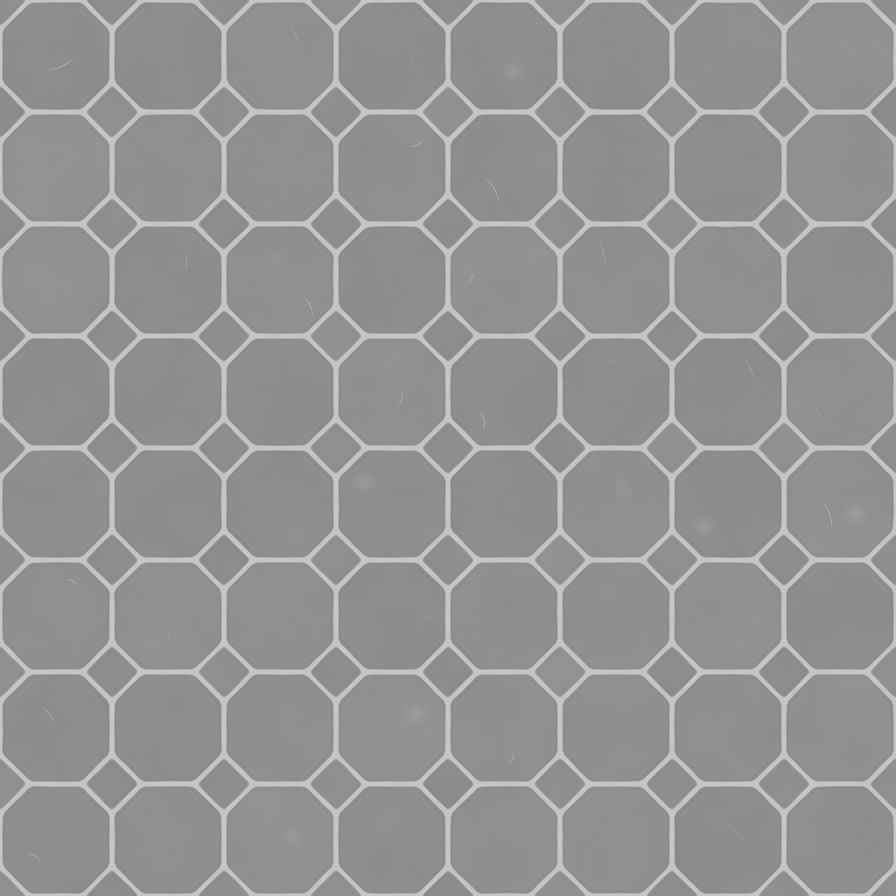
Reproduce this pattern procedurally as a three.js fragment shader.

```glsl
#define REPEATS 8.0
#define DIAMOND 0.262
#define GROUT_WIDTH 0.046
#define SOFTNESS 0.011
#define WOBBLE 0.004
#define TONE_SPREAD 0.016
#define SCRATCH_SHARE 0.45
#define SCRATCH_WIDTH 0.009
#define TILE_COLOR vec3(0.56)
#define GROUT_COLOR vec3(0.775)

varying vec2 vUv;

vec2 hash2(vec2 p) {
  vec3 q = fract(vec3(p.xyx) * vec3(0.1031, 0.1030, 0.0973));
  q += dot(q, q.yzx + 33.33);
  return fract((q.xx + q.yz) * q.zy);
}

float cornerSlope(vec2 corner, vec2 offset, float period) {
  float angle = 6.2832 * hash2(mod(corner, period) + 7.0).x;
  return dot(vec2(cos(angle), sin(angle)), offset);
}

// Gradient noise that wraps after a whole number of cells
float noise(vec2 uv, float period) {
  vec2 p = uv * period;
  vec2 i = floor(p);
  vec2 f = p - i;
  vec2 w = f * f * f * (f * (f * 6.0 - 15.0) + 10.0);
  vec2 e = vec2(1.0, 0.0);
  float low = mix(cornerSlope(i, f, period), cornerSlope(i + e, f - e, period), w.x);
  float high = mix(cornerSlope(i + e.yx, f - e.yx, period),
                   cornerSlope(i + e.xx, f - e.xx, period), w.x);
  return mix(low, high, w.y);
}

float smoothMin(float a, float b, float k) {
  float h = max(k - abs(a - b), 0.0) / k;
  return min(a, b) - h * h * k * 0.25;
}

// x: distance to the joint centre line, y: 1 inside a diamond
vec2 joints(vec2 grid) {
  vec2 p = fract(grid + 0.5) - 0.5;
  vec2 a = abs(p);
  float slant = (a.x + a.y - DIAMOND) * 0.7071;
  vec2 rounded = sqrt(p * p + 0.0002);
  float inner = (DIAMOND + 0.008 - rounded.x - rounded.y) * 0.7071;
  float outer = smoothMin(slant, min(a.x, a.y), 0.03);
  return slant < 0.0 ? vec2(inner, 1.0) : vec2(outer, 0.0);
}

// A short bent scratch that fades toward its ends
float scratch(vec2 p, vec2 cell) {
  vec2 pick = hash2(cell + 41.0);
  vec2 shape = hash2(cell + 83.0);
  vec2 center = (hash2(cell + 127.0) - 0.5) * 0.62;
  float angle = (shape.x - 0.5) * 2.4;
  vec2 axis = vec2(sin(angle), cos(angle));
  vec2 q = p - center;
  float along = dot(q, axis) / mix(0.06, 0.16, shape.y);
  float across = dot(q, vec2(axis.y, -axis.x));
  across += (along * along - 0.3) * (pick.y - 0.5) * 0.08;
  float taper = max(1.0 - along * along, 0.0);
  float line = 1.0 - smoothstep(0.0, SCRATCH_WIDTH, abs(across));
  return line * taper * step(pick.x, SCRATCH_SHARE) * mix(0.1, 0.6, pick.y * pick.y);
}

// A faint pale bruise on a few tiles
float bruise(vec2 p, vec2 cell) {
  vec2 pick = hash2(cell + 211.0);
  vec2 q = p - (hash2(cell + 263.0) - 0.5) * 0.5;
  return step(pick.x, 0.15) * pick.y * exp(-dot(q, q) * 170.0);
}

void main() {
  vec2 grid = vUv * REPEATS;
  vec2 cell = mod(floor(grid), REPEATS);
  vec2 local = fract(grid) - 0.5;

  // Slightly uneven joints
  vec2 drift = vec2(noise(vUv, 24.0), noise(vUv + 0.37, 24.0));
  vec2 joint = joints(grid + drift * WOBBLE);
  float halfWidth = GROUT_WIDTH * 0.5 * (1.0 + 0.22 * noise(vUv, 40.0));
  float grout = 1.0 - smoothstep(halfWidth - SOFTNESS, halfWidth + SOFTNESS, joint.x);

  // Tone per tile, with cloudy mottling and a darker rim
  vec2 tileId = mix(cell, mod(floor(grid + 0.5), REPEATS) + 300.0, joint.y);
  float tone = (hash2(tileId + 19.0).x - 0.5) * TONE_SPREAD;
  tone += 0.012 * noise(vUv, 14.0) + 0.006 * noise(vUv, 48.0);
  tone -= 0.022 * (1.0 - smoothstep(halfWidth, halfWidth + 0.035, joint.x));
  tone += 0.05 * bruise(local, cell);

  vec3 groutColor = GROUT_COLOR + 0.02 * noise(vUv, 64.0);
  vec3 color = mix(TILE_COLOR + tone, groutColor, grout);
  color = mix(color, vec3(0.8), scratch(local, cell) * (1.0 - 0.6 * grout));
  gl_FragColor = vec4(color, 1.0);
}
```
